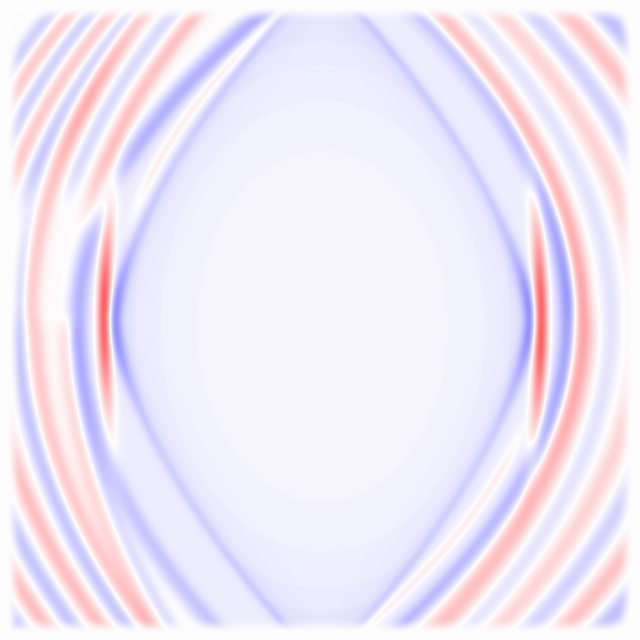
Reproduce this background procedurally as a Shadertoy shader.

```glsl
// Pale blue lens framed by bowed red and blue interference fringes on white.

// Soft fringe along x = x0 + bend * y^2, with its width kept even on slopes.
float fringe(vec2 p, float x0, float bend, float width) {
    float slope = 2.0 * bend * p.y;
    float d = (p.x - x0 - bend * p.y * p.y) / (width * sqrt(1.0 + slope * slope));
    return exp(-d * d);
}

float bump(float x, float width) {
    return exp(-x * x / (width * width));
}

// Negative values are blue, positive values are red.
float lens(vec2 p) {
    float d = 0.326 - 0.83 * pow(abs(p.y), 1.55) - abs(p.x - 0.504);
    float r = length((p - vec2(0.504, -0.01)) / vec2(0.196, 0.273));

    // Stepped elliptical tint, deepening toward the rim
    float tint = 0.044;
    for (int i = 0; i < 4; i++) {
        float edge = 1.0 + 0.33 * float(i) - 0.04 * float(i * i);
        tint += 0.013 * smoothstep(edge - 0.012, edge + 0.012, r);
    }
    tint += 0.07 * exp(-max(d, 0.0) / 0.025);
    float rim = (0.07 + 0.27 * bump(p.y, 0.09)) * bump(d, 0.012);
    return -tint * smoothstep(-0.012, 0.008, d) - rim;
}

float leftFringes(vec2 p, float up) {
    float y = abs(p.y), s = 0.0;
    float bend = mix(0.92, 1.25, up);
    float gap = 1.0 - 0.75 * bump(p.y - 0.19, 0.05);

    // Main blue arc and its weaker lower branch
    s -= (0.2 + 0.08 * up) * gap * fringe(p, 0.121, bend, 0.015);
    s -= 0.13 * (1.0 - up) * fringe(p, 0.12, 0.65, 0.012);

    // Red arcs outside it
    s += mix(0.13, 0.22 * smoothstep(0.12, 0.25, y), up)
       * fringe(p, mix(0.102, 0.113, up), mix(0.6, 0.85, up), 0.013);
    s += (0.19 + 0.12 * up * bump(y - 0.34, 0.1))
       * fringe(p, mix(0.055, 0.048, up), 0.76, 0.014);
    s -= 0.15 * up * smoothstep(0.15, 0.25, y) * fringe(p, 0.075, 0.85, 0.013);

    // Alternating fringes toward both corners
    for (int i = 0; i < 5; i++) {
        float n = float(i);
        float tone = mod(n, 2.0) * 2.0 - 1.0;
        s += tone * 0.19 * up * smoothstep(0.14, 0.25, y)
           * fringe(p, 0.009 - 0.031 * n, 0.85, 0.013);
        s += tone * 0.23 * (1.0 - up) * fringe(p, 0.028 - 0.0425 * n, 0.75, 0.014);
    }
    s -= 0.18 * up * bump(y, 0.2) * fringe(p, 0.031, 0.6, 0.012);

    // Pale crease across the upper lens
    s += 0.12 * smoothstep(0.1, 0.25, p.y) * fringe(p, 0.18, 1.116, 0.009);
    return s;
}

float rightFringes(vec2 p, float up) {
    float s = 0.0;
    float middle = bump(p.y, 0.23);

    // Strong blue and red pair
    s -= (0.22 + 0.23 * middle) * fringe(p, 0.889, mix(-1.13, -1.04, up), 0.014);
    s += (0.22 + 0.15 * middle) * fringe(p, 0.909, -0.97, mix(0.019, 0.015, up));

    // Alternating fringes toward both corners
    for (int i = 0; i < 5; i++) {
        float n = float(i);
        float tone = mod(n, 2.0) * 2.0 - 1.0;
        float x0 = 0.955 + 0.044 * n + 0.002 * n * n;
        float strength = 0.11 + 0.035 * n;
        s += tone * strength * fringe(p, x0, -0.96, 0.017);
    }

    // Pale crease across the lower lens
    s += 0.12 * smoothstep(0.12, 0.25, -p.y) * fringe(p, 0.85, -1.213, 0.009);
    return s;
}

void mainImage(out vec4 fragColor, in vec2 fragCoord) {
    vec2 uv = fragCoord / iResolution.xy;
    vec2 p = vec2(uv.x, uv.y - 0.5);
    float up = smoothstep(-0.03, 0.03, p.y);
    float yy = p.y * p.y;

    float s = 0.012 + lens(p) + leftFringes(p, up) + rightFringes(p, up);

    // Lavender wash between the lens and the outer arcs
    float outer = min(p.x - 0.12 - mix(0.92, 1.25, up) * yy, 0.885 - 1.08 * yy - p.x);
    float lensGap = abs(p.x - 0.504) - 0.326 + 0.83 * pow(abs(p.y), 1.55);
    s -= 0.075 * smoothstep(-0.005, 0.015, outer) * smoothstep(-0.01, 0.015, lensGap);

    // Narrow red bars beside the lens, with white margins
    float leftBar = fringe(p, 0.163, 0.3, 0.011);
    float rightBar = fringe(p, 0.845, -0.3, 0.011);
    s += 0.72 * leftBar * bump(p.y - 0.01, 0.145);
    s += 0.72 * rightBar * bump(p.y + 0.005, 0.16);

    // White border
    vec2 border = min(uv, 1.0 - uv);
    s *= smoothstep(0.01, 0.035, min(border.x, border.y));

    vec3 color = s < 0.0 ? vec3(1.0 + s, 1.0 + s, 1.0) : vec3(1.0, 1.0 - s, 1.0 - s);
    color -= vec3(0.004, 0.008, 0.004);
    fragColor = vec4(clamp(color, 0.0, 1.0), 1.0);
}
```
